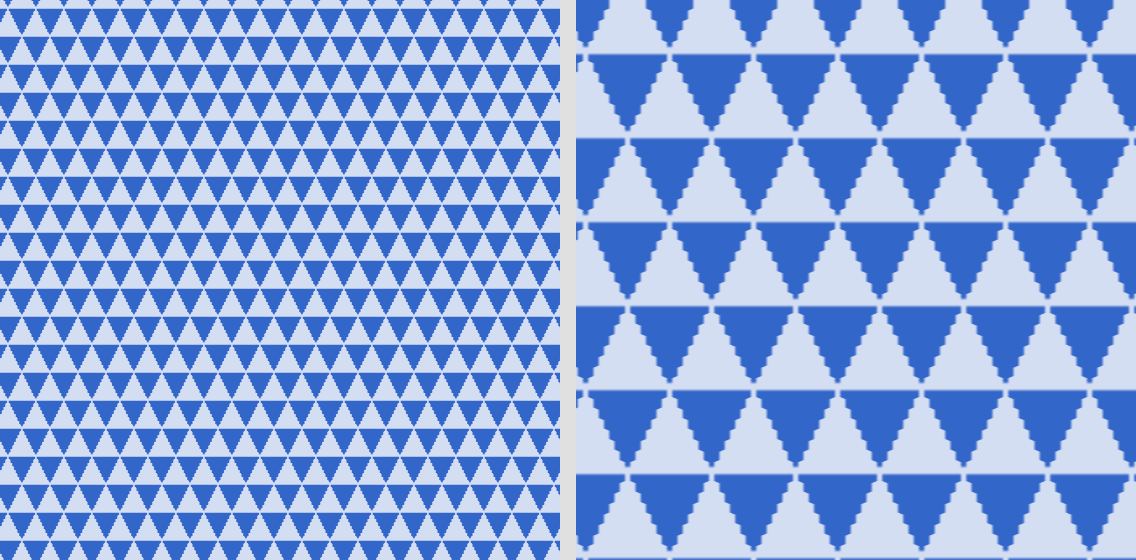
Left: the whole. Right: its middle third, enlarged.
Reproduce this pattern procedurally as a three.js fragment shader.

```glsl
// Twenty by twenty downward blue triangles on pale blue, every other row
// shifted by half a cell. Each cell is a grid of 16 by 16 units, on which
// the slanted sides climb in small steps, leaving a thin pale line per row.

varying vec2 vUv;

// Half the triangle width at height y above the tip, in units.
float steppedHalfWidth(float y) {
  float climb = 0.5 * y + 0.1;
  float level = floor(climb) + smoothstep(0.7, 1.0, fract(climb));
  return 0.5 + min(level, 7.0);
}

float triangleMask(vec2 p) {
  float sides = smoothstep(-0.4, 0.4, steppedHalfWidth(p.y) - abs(p.x));
  float top = 1.0 - smoothstep(14.6, 15.4, p.y);
  float tip = smoothstep(0.0, 0.8, p.y);
  return sides * top * tip;
}

void main() {
  // Staggered cells, with x measured from the triangle's axis
  vec2 grid = vUv * 20.0 + vec2(0.21875, 0.25);
  grid.x += 0.5 * mod(floor(grid.y), 2.0);
  vec2 p = 16.0 * (fract(grid) - vec2(0.5, 0.0));

  vec3 paleBlue = vec3(0.83, 0.87, 0.95);
  vec3 deepBlue = vec3(0.20, 0.40, 0.79);
  gl_FragColor = vec4(mix(paleBlue, deepBlue, triangleMask(p)), 1.0);
}
```
